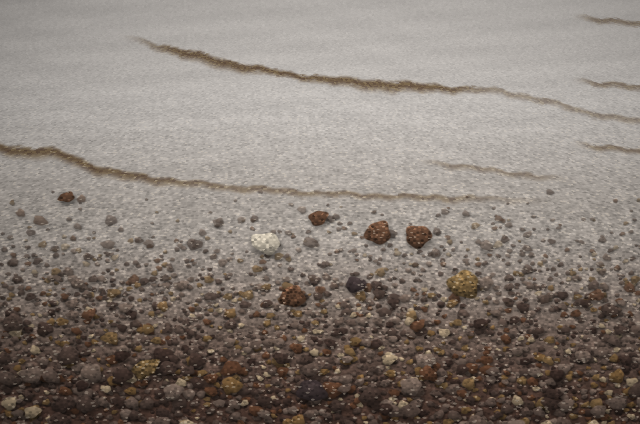
Write a Shadertoy shader that draws this texture.

```glsl
// Shallow water with soft ripples washing over a pebble beach.

float hash(vec2 p) {
  vec3 q = fract(p.xyx * 0.1031);
  q += dot(q, q.yzx + 33.33);
  return fract((q.x + q.y) * q.z);
}

// Cellular noise: x = distance to the nearest seed, y = its random id.
vec2 cells(vec2 p) {
  vec2 best = vec2(9, 0);
  for (int k = 0; k < 9; k++) {
    vec2 c = floor(p) + vec2(k % 3 - 1, k / 3 - 1);
    float d = length(c + 0.15 + 0.7 * vec2(hash(c), hash(c + 57.0)) - p);
    if (d < best.x) best = vec2(d, hash(c + 113.0));
  }
  return best;
}

// Signed tone of a cell, fading toward its rim.
float grain(vec2 cell) {
  return (cell.y - 0.5) * smoothstep(0.75, 0.1, cell.x);
}

vec3 pebbleTint(float id) {
  vec3 c = mix(vec3(0.22, 0.165, 0.145), vec3(0.48, 0.41, 0.365), fract(id * 7.3));
  c = mix(c, vec3(0.37, 0.25, 0.18), step(0.82, fract(id * 41.3)));
  c = mix(c, vec3(0.5, 0.39, 0.24), 0.8 * step(0.84, fract(id * 13.7)));
  return mix(c, vec3(0.66, 0.58, 0.47), step(0.93, fract(id * 29.1)));
}

// Lays one rounded stone with its shadow; d is in stone radii.
void addStone(inout vec3 col, vec2 d, vec3 tint, float id, float alpha, float radius) {
  float edge = 1.0 / (iResolution.y * radius), turn = (id - 0.5) * 1.2;
  vec2 e = mat2(cos(turn), sin(turn), -sin(turn), cos(turn)) * d;
  e.y *= 1.1 + 0.6 * fract(id * 17.0);
  float a = atan(e.y, e.x);
  float r = length(e) * (1.0 + 0.1 * sin(3.0 * a + id * 40.0) + 0.06 * sin(5.0 * a + id * 90.0));
  col *= 1.0 - 0.36 * alpha * smoothstep(1.45, 0.7, length(d * vec2(1, 1.3) + vec2(-0.1, 0.35)));
  vec3 lit = tint * (0.98 + 0.38 * clamp(d.y, -1.0, 1.0) - 0.12 * r * r);
  col = mix(col, lit, alpha * smoothstep(1.0 + edge, 1.0 - edge, r));
}

// Scatters stones in rows that shrink with distance, far rows first.
void addLayer(inout vec3 col, vec2 p, float density, float chance) {
  float rows = density * 1.3, nearRow = floor(-log(1.25 - p.y) * rows);
  for (int k = 0; k < 9; k++) {
    float row = nearRow + float(1 - k / 3);
    float size = exp(-(row + 0.5) / rows) / density;
    float column = floor(p.x / size) + float(k % 3 - 1);
    vec2 cell = vec2(column, row) + density;
    float id = hash(cell + 300.0);
    float depth = exp(-(row + 0.2 + 0.6 * hash(cell + 411.0)) / rows);
    vec2 c = vec2((column + 0.2 + 0.6 * hash(cell + 523.0)) * size, 1.25 - depth);
    float present = step(hash(cell + 637.0), chance * smoothstep(0.58, 0.05, c.y));
    float radius = size * (0.26 + 0.27 * fract(id * 5.1));
    float alpha = present * mix(0.55, 0.95, smoothstep(0.5, 0.2, c.y));
    vec3 tint = mix(pebbleTint(id), vec3(0.52, 0.47, 0.42), 0.35 * smoothstep(0.15, 0.5, c.y));
    addStone(col, (p - c) / radius, tint, id, alpha, radius);
  }
}

// Dark face of a ripple: soft crest and a longer tail below it.
float ripple(float d, float w) {
  return smoothstep(0.8 * w, -0.1 * w, d) * smoothstep(-1.9 * w, -0.2 * w, d);
}

// Short slanting ripple.
float streak(vec2 d, float halfLength) {
  return ripple(d.y + 0.2 * d.x, 0.008) * smoothstep(halfLength, 0.4 * halfLength, abs(d.x));
}

void mainImage(out vec4 fragColor, in vec2 fragCoord) {
  vec2 uv = fragCoord / iResolution.xy, p = fragCoord / iResolution.y;
  float depth = 1.25 - p.y, x = uv.x;

  // Wet ground fading into pale water
  vec3 col = mix(vec3(0.31, 0.23, 0.195), vec3(0.48, 0.42, 0.38), smoothstep(0.02, 0.3, p.y));
  col = mix(col, vec3(0.635, 0.605, 0.575), smoothstep(0.2, 0.48, p.y));
  col = mix(col, vec3(0.75, 0.73, 0.71), smoothstep(0.46, 0.78, p.y));

  // Mottled bed and gentle swell
  vec2 bed = vec2((p.x - 0.75) / depth, -2.0 * log(depth));
  vec2 coarse = cells(bed * 30.0), fine = cells(bed * 75.0 + 9.0), grit = cells(p * vec2(120, 160));
  float shallow = smoothstep(1.0, 0.35, p.y);
  col *= 1.0 + (0.05 + 0.32 * shallow) * grain(fine) + 0.16 * shallow * grain(coarse);
  float swell = sin(p.y * 85.0 + 9.0 * p.x + 2.0 * sin(p.x * 7.0)) + sin(p.y * 143.0 - 13.0 * p.x);
  col *= 1.0 + 0.012 * swell * smoothstep(0.3, 0.6, p.y);

  // Ragged ripple lines
  vec2 q = uv + vec2(0, 0.006 * grain(coarse) + 0.002 * sin(p.x * 90.0) + 0.002 * sin(p.x * 37.0));
  float upperY = 0.918 - 0.25 * (x - 0.19) - 0.026 * sin(6.5 * (x - 0.19)) * smoothstep(0.95, 0.75, x);
  float lowerY = 0.525 + 0.132 * exp(-3.6 * x) + 0.02 * exp(-pow((x - 0.09) / 0.05, 2.0));
  float swollen = smoothstep(0.12, 0.0, abs(x - 0.33)) + smoothstep(0.15, 0.0, abs(x - 0.6));
  float lines = ripple(q.y - upperY, 0.009 + 0.006 * swollen) * smoothstep(0.18, 0.29, x) * mix(1.0, 0.5, smoothstep(0.68, 0.78, x));
  lines += ripple(q.y - lowerY, mix(0.015, 0.009, smoothstep(0.05, 0.4, x))) * mix(1.0, 0.65, smoothstep(0.1, 0.4, x)) * smoothstep(0.9, 0.65, x);
  for (float y = 0.65; y < 1.0; y += 0.15)
    lines += 0.65 * streak(q - vec2(0.97, y), 0.08);
  lines += 0.5 * streak(q - vec2(0.77, 0.6), 0.13);
  vec3 crest = mix(vec3(0.33, 0.25, 0.19), vec3(0.46, 0.38, 0.26), fine.y);
  col = mix(col, crest, min(0.88 * lines, 0.9));

  // Gravel, pebbles and larger stones
  if (p.y < 0.68) {
    addLayer(col, p, 60.0, 0.8);
    addLayer(col, p, 36.0, 0.7);
    addLayer(col, p, 22.0, 0.32);
  }

  // Prominent stones: centre, radius, kind (0 dark, 1 pale, 2 ochre, 3 crusted)
  vec4 boulders[10] = vec4[10](
    vec4(0.627, 0.427, 0.034, 1), vec4(0.892, 0.451, 0.03, 3), vec4(0.986, 0.443, 0.03, 3),
    vec4(0.751, 0.486, 0.022, 3), vec4(0.157, 0.535, 0.019, 3), vec4(0.69, 0.3, 0.03, 3),
    vec4(0.839, 0.329, 0.024, 0), vec4(1.094, 0.329, 0.036, 2), vec4(0.343, 0.131, 0.033, 2),
    vec4(0.735, 0.078, 0.035, 0));
  for (int i = 0; i < 10; i++) {
    vec4 b = boulders[i];
    vec3 tint = b.w < 0.5 ? vec3(0.24, 0.2, 0.2) : b.w < 1.5 ? vec3(0.74, 0.7, 0.63)
      : b.w < 2.5 ? vec3(0.46, 0.37, 0.24) : vec3(0.36, 0.255, 0.19);
    addStone(col, (p - b.xy) / b.z, tint * (1.0 + 0.25 * b.w * grain(grit)), hash(b.xy * 99.0), 0.95, b.z);
  }

  // Grit and pale shell flecks
  float shore = smoothstep(0.62, 0.25, p.y);
  col *= 1.0 + (0.06 + 0.5 * shore) * grain(grit);
  float fleck = step(0.88, fine.y) * smoothstep(0.42, 0.18, fine.x) * smoothstep(0.95, 0.5, p.y);
  float crumb = step(0.94, grit.y) * smoothstep(0.5, 0.2, grit.x) * shore;
  col = mix(col, vec3(0.76, 0.71, 0.64), 0.42 * max(fleck, crumb));

  // Lens falloff, heavier toward the left
  vec2 v = uv - vec2(0.56, 0.54);
  fragColor = vec4(clamp(col * (1.03 - 0.58 * dot(v, v)), 0.0, 1.0), 1);
}
```
